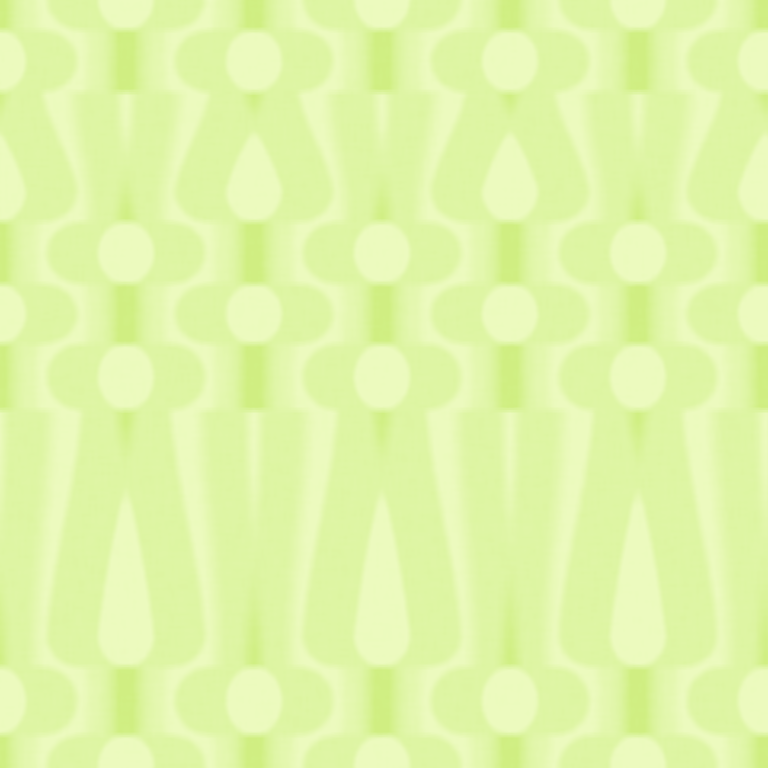
Write a WebGL 2 fragment shader that draws this pattern.

```glsl
#version 300 es
precision highp float;

uniform vec2 u_resolution;
out vec4 fragColor;

const float REPEATS = 3.0;
const float SPAN = 96.0;                 // design units along the canvas
const float PERIOD = SPAN / REPEATS;     // width of one repeat
const vec2 ORIGIN = vec2(-0.25, 3.75);   // first column, top of first row

const vec3 DARK = vec3(0.815, 0.935, 0.51);
const vec3 MID = vec3(0.87, 0.96, 0.64);
const vec3 PALE = vec3(0.925, 0.98, 0.745);

const int ROWS = 8;
const float HEIGHTS[ROWS] = float[](7.75, 16.25, 7.75, 7.5, 8.25, 32.125, 8.5, 7.875);
const float SHIFTS[ROWS] = float[](0.0, 0.0, 0.5, 0.0, 0.5, 0.5, 0.0, 0.5);

float hash(vec2 p) {
    vec3 q = fract(vec3(p.xyx) * 0.1031);
    q += dot(q, q.yzx + 33.33);
    return fract((q.x + q.y) * q.z);
}

float valueNoise(vec2 p) {
    vec2 cell = floor(p);
    vec2 f = smoothstep(0.0, 1.0, fract(p));
    float low = mix(hash(cell), hash(cell + vec2(1, 0)), f.x);
    float high = mix(hash(cell + vec2(0, 1)), hash(cell + vec2(1, 1)), f.x);
    return mix(low, high, f.y);
}

// Half-width of a unit circle at height v
float roundProfile(float v) {
    return sqrt(max(0.0, 1.0 - v * v));
}

// 1 inside the edge, 0 outside, with a soft border
float inside(float d, float edge, float blur) {
    return 1.0 - smoothstep(edge - blur, edge + blur, d);
}

// Soft vertical stripe, fading out as its strength drops
float stripe(float d, float width, float strength) {
    return inside(d, width * 0.5, width * 0.65) * strength;
}

// Pale halo outside the band, sharper on its inner side
float halo(float d, float band, float outer) {
    return smoothstep(band - 0.5, band + 0.9, d) * inside(d, outer, 1.5);
}

// Dot in a capsule; d and far are distances to its own and the next column
float dotTone(float d, float far, float v) {
    float arc = roundProfile(v);
    float tone = inside(d, 3.5 * arc, 0.45) * smoothstep(0.0, 0.25, arc);
    tone += halo(d, 5.4 + 4.3 * arc, 11.2 + 0.4 * arc);
    tone += 0.3 * inside(abs(far - 3.4), 0.6, 0.7);
    return tone - inside(far, 1.2, 1.0) - 0.25 * inside(far, 2.2, 0.5);
}

// Teardrop in a flared band; y is measured down from the row top
float dropTone(float d, float far, float y, float height) {
    float rise = height - y;
    float s = y / height;
    float u = clamp((rise - 4.0) / (height * 0.72 - 4.0), 0.0, 1.0);
    float climb = clamp((rise - 4.0) / (height - 4.0), 0.0, 1.0);
    float arc = roundProfile(min(rise - 4.0, 0.0) / 4.0);
    float drop = 3.5 * arc * (1.0 - u) * (1.0 + 0.35 * u);
    float flare = mix(climb, smoothstep(0.0, 1.0, climb), 0.5);
    float band = 9.75 - 4.4 * flare - 4.3 * (1.0 - arc);

    float tone = inside(d, drop, 0.5) * smoothstep(0.0, 0.8, drop);
    tone += halo(d, band, mix(9.4, 11.3, smoothstep(0.0, 0.9, s)));
    tone += stripe(far, mix(1.6, 0.7, s), 1.0 - smoothstep(0.15, 0.6, s));
    tone -= stripe(far, mix(0.7, 1.9, s), smoothstep(0.55, 1.0, s));
    return tone - stripe(d, mix(2.0, 0.8, s * 4.0), 1.0 - smoothstep(0.02, 0.25, s));
}

float patternTone(vec2 p) {
    float y = mod(SPAN - p.y - ORIGIN.y, SPAN);
    int row = 0;
    for (int i = 0; i < ROWS - 1; i++) {
        if (y < HEIGHTS[i]) break;
        y -= HEIGHTS[i];
        row = i + 1;
    }
    float height = HEIGHTS[row];
    float x = fract((p.x - ORIGIN.x) / PERIOD - SHIFTS[row] + 0.5) - 0.5;
    float d = abs(x) * PERIOD;
    float far = PERIOD * 0.5 - d;
    if (height > 12.0) return dropTone(d, far, y, height);
    return dotTone(d, far, 2.0 * y / height - 1.0);
}

vec3 toneColour(float tone) {
    vec3 end = tone < 0.0 ? DARK : PALE;
    return mix(MID, end, min(abs(tone), 1.0));
}

void main() {
    vec2 p = gl_FragCoord.xy / u_resolution * SPAN;

    // Soften the seams between rows
    const int TAPS = 5;
    float tone = 0.0;
    for (int i = 0; i < TAPS; i++) {
        float offset = (float(i) - 2.0) * 0.2;
        tone += patternTone(p + vec2(0.0, offset)) / float(TAPS);
    }

    // Faint woven grain
    float grain = valueNoise(p * vec2(2.5, 0.7)) + valueNoise(p * vec2(0.7, 2.5)) - 1.0;
    fragColor = vec4(toneColour(clamp(tone, -1.0, 1.0) + 0.1 * grain), 1.0);
}
```
